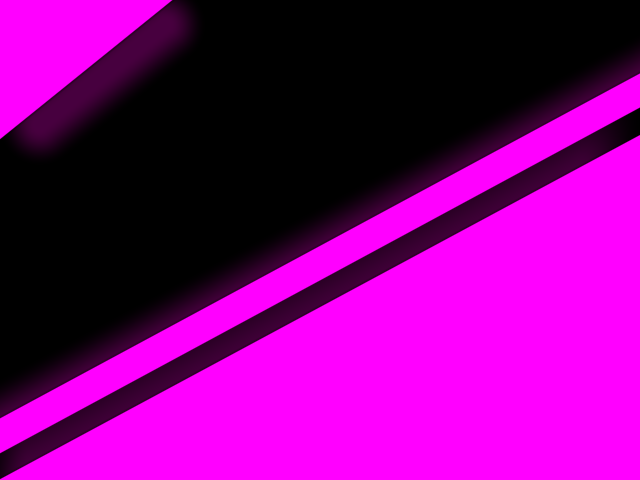
A WebGL 1 fragment shader for this background:

```glsl
precision highp float;

uniform vec2 u_resolution;

// Signed distance above the line y = height + slope * x
float lineDistance(vec2 p, float height, float slope) {
    return (p.y - height - slope * p.x) / sqrt(1.0 + slope * slope);
}

float segmentDistance(vec2 p, vec2 a, vec2 b) {
    vec2 along = b - a;
    float t = clamp(dot(p - a, along) / dot(along, along), 0.0, 1.0);
    return length(p - a - t * along);
}

// Smooth coverage of the side where the distance is positive
float cover(float d, float pixel) {
    return smoothstep(-0.75 * pixel, 0.75 * pixel, d);
}

// Thin dark rim where a glow meets its shape
float seam(float d) {
    return mix(0.6, 1.0, smoothstep(0.0, 0.006, d));
}

void main() {
    vec2 p = gl_FragCoord.xy / u_resolution * vec2(4.0 / 3.0, 1.0);
    float pixel = 1.0 / u_resolution.y;

    vec3 magenta = vec3(1.0, 0.0, 1.0);
    vec3 glowColor = vec3(1.0, 0.0, 0.88);

    float corner = lineDistance(p, 0.710, 0.807);
    float stripeTop = lineDistance(p, 0.1285, 0.539);
    float stripeBottom = lineDistance(p, 0.0556, 0.5403);
    float field = lineDistance(p, 0.0017, 0.5378);

    // Soft glow under the corner, rounded at both ends
    float core = segmentDistance(p, vec2(0.083, 0.740), vec2(0.344, 0.948));
    float cornerGlow = 0.28 * (1.0 - smoothstep(0.01, 0.087, core)) * seam(-corner);

    // Glow along the upper edge of the stripe
    float stripeGlow = 0.30 * (1.0 - smoothstep(-0.02, 0.075, stripeTop)) * seam(stripeTop);

    // Glow in the gap, fading out toward the sides
    float gapGlow = 0.27 * (1.0 - smoothstep(-0.03, 0.15, field)) * seam(field);
    gapGlow *= smoothstep(-0.04, 0.06, p.x) * (1.0 - smoothstep(1.2, 1.34, p.x));

    float glow = mix(gapGlow, stripeGlow + cornerGlow, cover(stripeTop, pixel));
    vec3 color = glowColor * glow;

    // Solid shapes: corner, stripe and lower field
    float stripe = cover(-stripeTop, pixel) * cover(stripeBottom, pixel);
    float solid = max(stripe, max(cover(corner, pixel), cover(-field, pixel)));
    gl_FragColor = vec4(mix(color, magenta, solid), 1.0);
}
```
